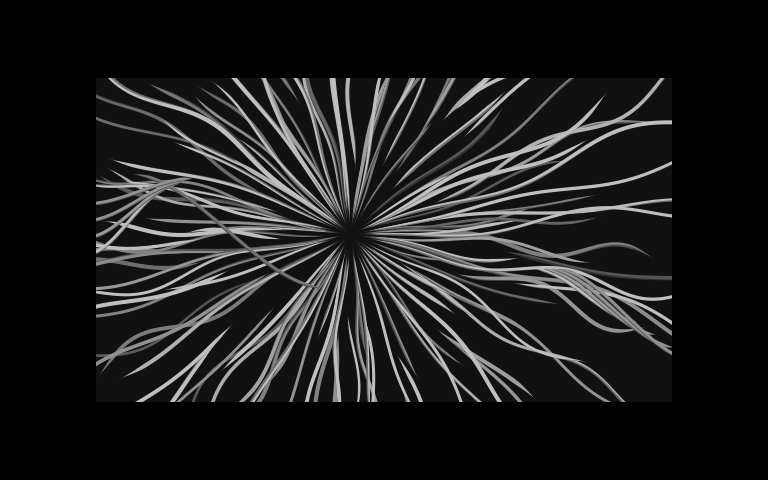
Reproduce this background procedurally as a WebGL 2 fragment shader.

```glsl
#version 300 es
precision highp float;

uniform vec2 u_resolution;
out vec4 outColor;

#define STRANDS 128
#define HUB vec2(0.729, 0.512)
#define PANEL_MIN vec2(0.2, 0.1625)
#define PANEL_MAX vec2(1.4, 0.8375)
#define PANEL_TONE 0.066
#define HALF_WIDTH 0.0043
#define WAVE 0.055
#define BEND 0.16
#define DARK_TONE 0.27
#define LIGHT_TONE 0.75

const float TAU = 6.2831853;
const float GOLDEN_ANGLE = 2.399963;

float hash(float n) {
    return fract(sin(n * 12.9898) * 43758.5453);
}

// Width profile that narrows at both ends
float taper(float t, float start, float end, float fade) {
    return smoothstep(start, start + fade, t) * (1.0 - smoothstep(end - fade, end, t));
}

// Lays a ribbon with a lit side and a shaded side over the tone below
float ribbon(float below, float d, float halfWidth, float fold, float tone, float px) {
    float cover = clamp(0.5 + (halfWidth - abs(d)) / px, 0.0, 1.0);
    cover *= min(1.0, 2.0 * halfWidth / px);
    float lit = clamp(0.5 + (d - fold * halfWidth) / px, 0.0, 1.0);
    return mix(below, tone * mix(0.58, 1.0, lit), cover);
}

// One wavy strand growing outward from the hub
float radialStrand(float below, vec2 p, float id, float px) {
    float turn = id * GOLDEN_ANGLE + 0.15 * hash(id + 0.3);
    float angle = turn - 0.13 * sin(2.0 * turn);
    vec2 dir = vec2(cos(angle), sin(angle));
    float along = dot(p, dir);
    float across = dir.x * p.y - dir.y * p.x;

    float start = hash(id + 7.1) < 0.74 ? 0.03 * hash(id + 2.7) : 0.1 + 0.25 * hash(id + 4.9);
    float end = start + mix(0.2, 0.95, hash(id + 9.4));
    if (along < start || along > end) return below;

    float wave = WAVE * (0.35 + 0.65 * hash(id + 1.9));
    float freq = mix(9.0, 19.0, hash(id + 5.2));
    float phase = freq * along + TAU * hash(id + 3.6);
    float bend = BEND * (2.0 * hash(id + 8.8) - 1.0);
    float curve = bend * along * along + wave * along * sin(phase);
    float slope = 2.0 * bend * along + wave * (sin(phase) + freq * along * cos(phase));
    float d = (across - curve) * inversesqrt(1.0 + slope * slope);

    float width = HALF_WIDTH * mix(0.6, 1.1, hash(id + 6.5));
    width *= mix(0.35, 1.0, smoothstep(0.0, 0.22, along)) * taper(along, start, end, 0.07);
    float rank = id / float(STRANDS);
    float tone = mix(DARK_TONE, LIGHT_TONE, clamp(1.3 * rank + 0.5 * hash(id + 0.7) - 0.05, 0.0, 1.0));
    return ribbon(below, d, width, -0.6 + 0.7 * sin(phase * 0.5), tone, px);
}

// A strand running left to right and easing between two heights
float easedStrand(float below, vec2 q, vec2 a, vec2 b, float tone, float px) {
    float t = clamp((q.x - a.x) / (b.x - a.x), 0.0, 1.0);
    float slope = (b.y - a.y) / (b.x - a.x) * 6.0 * t * (1.0 - t);
    float d = (q.y - mix(a.y, b.y, t * t * (3.0 - 2.0 * t))) * inversesqrt(1.0 + slope * slope);
    return ribbon(below, d, HALF_WIDTH * 0.9 * taper(t, 0.0, 1.0, 0.12), -0.5, tone, px);
}

void main() {
    float px = 1.0 / u_resolution.y;
    vec2 q = gl_FragCoord.xy * px;
    q.x += 0.8 - 0.5 * u_resolution.x * px;

    // Panel mask
    vec2 inset = min(q - PANEL_MIN, PANEL_MAX - q);
    float panel = clamp(0.5 + min(inset.x, inset.y) / px, 0.0, 1.0);
    float shade = PANEL_TONE;

    // Burst of strands, dark ones below light ones
    for (int i = 0; i < STRANDS; i++) {
        shade = radialStrand(shade, q - HUB, float(i), px);
    }

    // Stray strands: a long crossing arc, then small bundles at both sides
    shade = easedStrand(shade, q, vec2(0.27, 0.637), vec2(0.68, 0.4), 0.45, px);
    for (int i = 0; i < 4; i++) {
        float k = float(i);
        float tone = mix(0.45, LIGHT_TONE, hash(k + 40.0));
        shade = easedStrand(shade, q, vec2(1.11 + 0.015 * k, 0.44), vec2(1.33 + 0.04 * k, 0.33 - 0.027 * k), tone, px);
        shade = easedStrand(shade, q, vec2(0.18, 0.47 + 0.035 * k), vec2(0.36 + 0.015 * k, 0.61 + 0.006 * k), tone, px);
    }

    outColor = vec4(vec3(shade * panel), 1.0);
}
```
